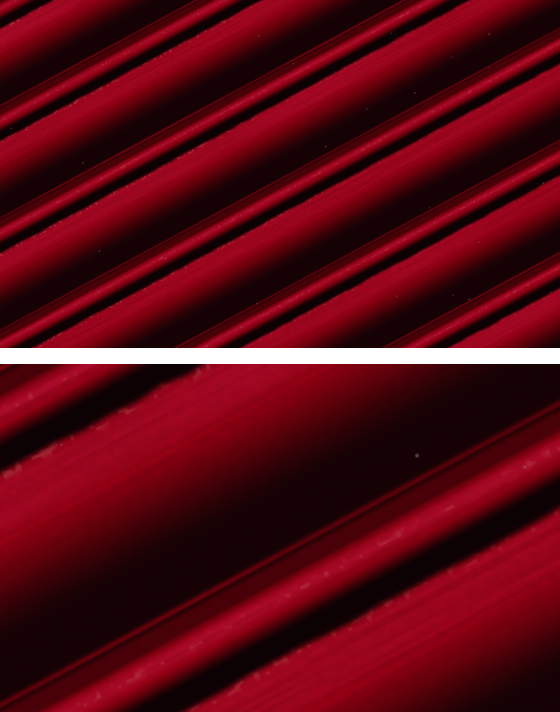
Top: the whole. Bottom: its middle third, enlarged.
Give the GLSL for this background, as a WebGL 2 fragment shader.

```glsl
#version 300 es
precision highp float;
// Glossy crimson corrugated metal: diagonal ribs, each with a narrow ridge,
// a black groove and a broad lit band that fades into shadow. One profile is
// repeated across the slope; noise along it adds streaks, chips and dust.

#define SLOPE 0.495        // rib angle in radians
#define PITCH 0.2838       // rib spacing, in canvas heights
#define PHASE 0.02         // shift of the ribs, in pitches
#define BAND_EDGE 0.18     // where the lit band starts, in pitches
#define SEAM_POS -0.135    // thin line beside the ridge, in pitches
#define SEAM_WIDTH 0.011
#define WEAR 0.55          // strength of chips on the band edge
#define DUST_CELL 0.11     // spacing of dust specks
#define SHADOW vec3(0.085, 0.008, 0.02)
#define CRIMSON vec3(0.56, 0.0, 0.075)
#define SHEEN vec3(0.68, 0.05, 0.18)
#define CHIP vec3(0.66, 0.27, 0.27)

uniform vec2 u_resolution;
out vec4 fragColor;

float hash(vec2 p) {
    return fract(sin(dot(p, vec2(127.1, 311.7))) * 43758.5453);
}

float noise(vec2 p) {
    vec2 cell = floor(p), f = fract(p);
    f = f * f * (3.0 - 2.0 * f);
    return mix(mix(hash(cell), hash(cell + vec2(1, 0)), f.x),
               mix(hash(cell + vec2(0, 1)), hash(cell + vec2(1, 1)), f.x), f.y);
}

// Soft line of half-width w around zero
float bump(float x, float w) {
    return exp(-x * x / (w * w));
}

// Sparse round specks scattered one per grid cell
float dust(vec2 p, float pixel) {
    vec2 cell = floor(p / DUST_CELL);
    vec2 offset = 0.15 + 0.7 * vec2(hash(cell + 3.1), hash(cell + 8.7));
    float radius = mix(0.0008, 0.0022, hash(cell + 5.3));
    float dist = length(p - (cell + offset) * DUST_CELL);
    float spot = 1.0 - smoothstep(radius - pixel, radius + pixel, dist);
    return spot * step(0.82, hash(cell));
}

void main() {
    vec2 p = gl_FragCoord.xy / u_resolution.y;
    float pixel = 1.0 / u_resolution.y;
    float pixelT = pixel / PITCH;

    // Position along the ribs and across them, measured in pitches
    float along = dot(p, vec2(cos(SLOPE), sin(SLOPE)));
    float t = dot(p, vec2(sin(SLOPE), -cos(SLOPE))) / PITCH + PHASE;
    float u = fract(t);              // 0 at one ridge, 1 at the next
    float s = fract(t + 0.5) - 0.5;  // signed offset from the nearest ridge
    float bandId = floor(t), ridgeId = floor(t + 0.5);

    // Variation along each rib
    float streak = noise(vec2(along * 7.0, t * 75.0));
    float grain = noise(vec2(along * 190.0, t * 60.0));
    float drift = noise(vec2(along * 2.5, bandId * 7.3));
    float edge = BAND_EDGE + 0.012 * (noise(vec2(along * 35.0, bandId * 5.1)) - 0.5);

    // Broad band: crisp upper edge, long fade into shadow
    float rise = smoothstep(edge - 0.02, edge + 0.02, u);
    float fadeEnd = 0.70 + 0.05 * (drift - 0.5);
    float band = rise * (1.0 - smoothstep(0.33, fadeEnd, u));
    float bandSheen = rise * (1.0 - smoothstep(0.31, 0.39, u));
    bandSheen *= 0.25 + 0.35 * drift + 0.25 * (streak - 0.5);

    // Narrow ridge, its dull flank and the thin seam line above it
    float flank = 0.42 * smoothstep(-0.135, -0.10, s);
    float ridge = max(flank, smoothstep(-0.09, -0.025, s));
    ridge *= 1.0 - smoothstep(0.025, 0.105, s);
    float seam = bump(s - SEAM_POS, max(SEAM_WIDTH, pixelT));
    seam *= 0.5 + 0.3 * noise(vec2(along * 5.0, ridgeId * 3.7));
    float gloss = bump(s + 0.005, 0.024) * (0.55 + 0.5 * streak);

    // Shade: blue falls off faster than red in the dark parts
    float body = max(max(band, ridge), seam);
    body *= 0.95 + 0.1 * streak;
    vec3 color = mix(SHADOW, CRIMSON, vec3(body, body, body * body));
    color = mix(color, SHEEN, clamp(bandSheen + gloss, 0.0, 1.0));
    float groove = smoothstep(0.07, 0.12, u) * (1.0 - smoothstep(0.14, 0.19, u));
    color *= 1.0 - 0.45 * groove;

    // Wear: chips on the band edge, flecks on the ridge, a faint crease
    float worn = 1.0 - 0.7 * smoothstep(0.2, 1.4, p.x);
    float chips = bump(u - edge - 0.012, 0.014) * smoothstep(0.55, 0.85, grain);
    color = mix(color, CHIP, WEAR * worn * chips);
    float flecks = bump(s + 0.004, 0.012) * smoothstep(0.6, 0.95, grain);
    color = mix(color, CHIP, 0.45 * flecks);
    color += 0.05 * bump(u - 0.385, 0.009) * vec3(1.0, 0.05, 0.2) * drift;

    // Fine surface grain and dust
    color *= 0.97 + 0.06 * grain;
    color = mix(color, vec3(0.6, 0.4, 0.42), 0.55 * dust(p, pixel));
    fragColor = vec4(clamp(color, 0.0, 1.0), 1.0);
}
```
